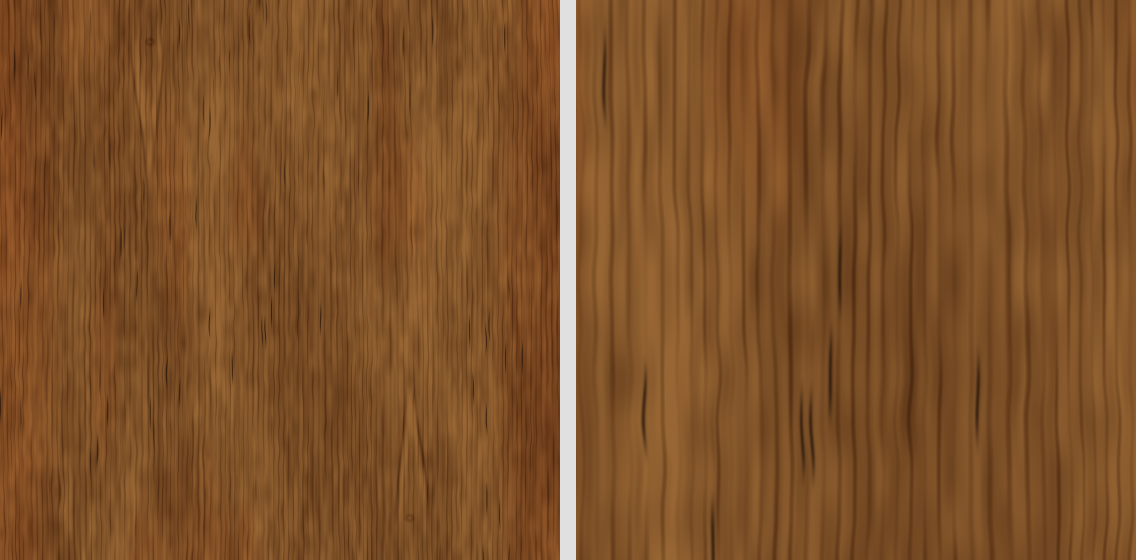
Left: the whole. Right: its middle third, enlarged.
A WebGL 2 fragment shader for this texture:

```glsl
#version 300 es
precision highp float;

uniform vec2 u_resolution;
out vec4 fragColor;

const vec3 DARK_WOOD = vec3(0.35, 0.20, 0.085);
const vec3 LIGHT_WOOD = vec3(0.57, 0.38, 0.19);
const vec3 RED_TINT = vec3(1.03, 0.91, 0.84);
const vec3 CRACK_COLOR = vec3(0.15, 0.085, 0.04);
const float BASE_TONE = 0.74;
const float GRAIN_LINES = 112.0;
const float LINE_WIDTH = 0.13;
const float LINE_DEPTH = 0.50;
const float PATCH_DEPTH = 0.50;
const float FIBRE_DEPTH = 0.42;
const float FLECK_DEPTH = 0.32;
const vec2 CRACK_CELLS = vec2(170.0, 14.0);
const float CRACK_RARITY = 0.955;
const int KNOTS = 9;
const vec2 FLAME_CENTER = vec2(0.265, 0.82);

float hash(vec2 p) {
    vec3 q = fract(vec3(p.xyx) * 0.1031);
    q += dot(q, q.yzx + 33.33);
    return fract((q.x + q.y) * q.z);
}

float noise(vec2 p) {
    vec2 i = floor(p);
    vec2 f = fract(p);
    f = f * f * (3.0 - 2.0 * f);
    float low = mix(hash(i), hash(i + vec2(1.0, 0.0)), f.x);
    float high = mix(hash(i + vec2(0.0, 1.0)), hash(i + 1.0), f.x);
    return mix(low, high, f.y);
}

float signedNoise(vec2 p) {
    return noise(p + 50.0) - 0.5;
}

// Thin tapered splits, clustered by a slow noise
float cracks(vec2 p) {
    vec2 g = p * CRACK_CELLS;
    float column = floor(g.x);
    g.y += 9.0 * hash(vec2(column, 3.0));
    float chance = hash(vec2(column, floor(g.y) + 71.0));
    chance += 0.13 * signedNoise(p * vec2(9.0, 5.0) + 7.0);
    vec2 f = fract(g) - 0.5;
    float taper = 1.0 - smoothstep(0.1, 0.5, abs(f.y));
    float split = exp(-f.x * f.x * 22.0);
    return smoothstep(CRACK_RARITY, CRACK_RARITY + 0.04, chance) * taper * split;
}

// Narrow arch of pale wood with a dark rim, pointed at its lower end
float flame(vec2 q) {
    float halfWidth = 0.021 * smoothstep(-0.13, 0.10, q.y);
    float rim = abs(q.x) - halfWidth;
    float fade = smoothstep(-0.14, -0.10, q.y) * (1.0 - smoothstep(0.06, 0.17, q.y));
    float pale = exp(-pow(rim / 0.006, 2.0));
    float edge = exp(-pow((rim - 0.008) / 0.0025, 2.0));
    return fade * (0.35 * pale - 0.45 * edge);
}

void main() {
    vec2 p = gl_FragCoord.xy / u_resolution;
    float pixel = 1.0 / u_resolution.x;
    float accent = 0.0;
    float knotShade = 0.0;
    vec2 w = p;

    // Small knots push the grain aside; pale slivers lie elsewhere
    for (int i = 0; i < KNOTS; i++) {
        float id = float(i);
        vec2 center = vec2(hash(vec2(id, 11.0)), hash(vec2(id, 29.0)));
        vec2 d = (p - center) / vec2(0.005, 0.012);
        float r2 = dot(d, d);
        knotShade += exp(-r2) * mix(0.25, 0.7, hash(vec2(id, 5.0)));
        w.x -= 0.003 * d.x * exp(-r2 * 0.2);
        vec2 s = (p - center.yx) / vec2(0.010, 0.05);
        accent += 0.18 * exp(-dot(s, s));
    }

    // Two arches, each the other turned by half a circle
    for (int i = 0; i < 2; i++) {
        float turn = 1.0 - 2.0 * float(i);
        vec2 q = (p - 0.5) * turn - (FLAME_CENTER - 0.5);
        q.x += 0.006 * signedNoise(q * vec2(5.0, 14.0));
        accent += flame(q);
        vec2 k = (q - vec2(0.005, 0.105)) / vec2(0.009, 0.008);
        knotShade += 0.7 * exp(-pow(length(k) - 0.6, 2.0) * 6.0);
    }

    // Wavering grain lines of uneven spacing and strength
    w.x += 0.0024 * signedNoise(p * vec2(38.0, 36.0));
    w.x += 0.004 * signedNoise(p * vec2(9.0, 5.0));
    float phase = w.x * GRAIN_LINES + 1.8 * noise(vec2(w.x * 18.0, p.y * 0.7));
    float strip = floor(phase);
    float toLine = abs(fract(phase + 0.5) - 0.5);
    float soft = max(0.11, 0.7 * GRAIN_LINES * pixel);
    float line = 1.0 - smoothstep(LINE_WIDTH - soft, LINE_WIDTH + soft, toLine);
    float strength = noise(vec2(floor(phase + 0.5) * 7.3, p.y * 10.0));
    line *= 0.25 + 0.75 * smoothstep(0.15, 0.85, strength);

    // Tall patches with ragged ends, then fibres and flecks
    vec2 ragged = vec2(w.x, p.y + 0.06 * hash(vec2(strip, 17.0)));
    float patches = signedNoise(ragged * vec2(13.0, 4.0));
    patches += 0.6 * signedNoise(ragged * vec2(34.0, 7.0) + 20.0);
    float fibre = signedNoise(w * vec2(230.0, 16.0));
    float fleck = signedNoise(w * vec2(95.0, 34.0) + 9.0);

    // Darker, redder wood near both sides
    float side = min(p.x, 1.0 - p.x);
    float rim = 1.0 - smoothstep(0.02, 0.15, side + 0.04 * signedNoise(ragged * vec2(25.0, 2.0)));
    float redness = 0.8 * rim + 0.5 * smoothstep(0.6, 0.9, noise(ragged * vec2(16.0, 3.0) + 80.0));

    float tone = BASE_TONE + PATCH_DEPTH * patches + FIBRE_DEPTH * fibre + FLECK_DEPTH * fleck;
    tone += accent - LINE_DEPTH * line - 0.13 * rim - 0.5 * knotShade;
    tone = clamp(tone, -0.35, 1.12);

    vec3 color = mix(DARK_WOOD, LIGHT_WOOD, tone);
    color *= mix(vec3(1.0), RED_TINT, clamp(redness, 0.0, 1.0));
    color = mix(color, CRACK_COLOR, 0.75 * cracks(w));
    fragColor = vec4(color, 1.0);
}
```
